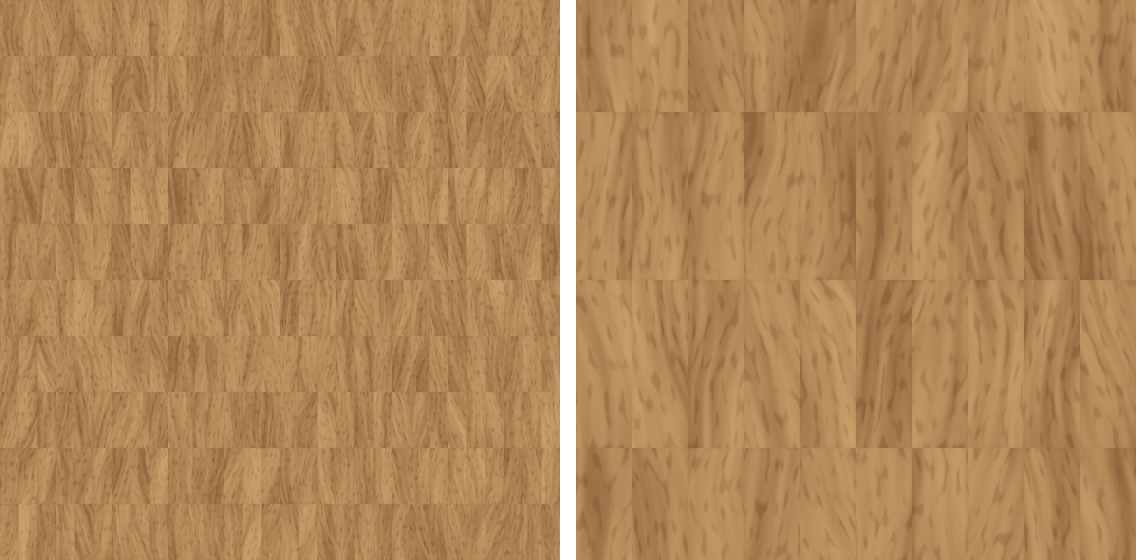
Left: the whole. Right: its middle third, enlarged.
This texture is drawn by a Shadertoy shader. Its source:

```glsl
// Oak parquet: a grid of small upright blocks, each with its own slanted wood grain.
#define COLUMNS 30.0
#define ROWS 10.0
#define MAX_SLANT 0.30
#define WAVINESS 0.40
#define TONE_VARIATION 0.26
#define BAND_STRENGTH 0.75
#define GRAIN_STRENGTH 0.62
#define PORE_STRENGTH 0.42
#define SEAM_STRENGTH 0.07
#define DARK_WOOD vec3(0.595, 0.425, 0.260)
#define LIGHT_WOOD vec3(0.765, 0.605, 0.400)
#define SAMPLES 2

vec2 hash22(vec2 p) {
    vec3 q = fract(p.xyx * vec3(0.1031, 0.1030, 0.0973));
    q += dot(q, q.yzx + 33.33);
    return fract((q.xx + q.yz) * q.zy);
}

float cornerGradient(vec2 corner, vec2 offset) {
    float angle = 6.2832 * hash22(corner).x;
    return dot(vec2(cos(angle), sin(angle)), offset);
}

// Gradient noise, roughly -0.7 to 0.7
float gradientNoise(vec2 p) {
    vec2 i = floor(p), f = fract(p);
    vec2 u = f * f * f * (f * (f * 6.0 - 15.0) + 10.0);
    vec2 e = vec2(1.0, 0.0);
    float low = mix(cornerGradient(i, f), cornerGradient(i + e, f - e), u.x);
    float high = mix(cornerGradient(i + e.yx, f - e.yx),
                     cornerGradient(i + e.xx, f - e.xx), u.x);
    return mix(low, high, u.y);
}

vec3 parquet(vec2 uv) {
    vec2 grid = uv * vec2(COLUMNS, ROWS);
    vec2 block = floor(grid);
    vec2 local = fract(grid) - 0.5;
    vec2 size = vec2(1.0, COLUMNS / ROWS);
    vec2 p = local * size; // measured in block widths

    // Each block is cut from a different place and at a different slant
    vec2 random = hash22(block + 7.0);
    vec2 cut = 90.0 * hash22(block + 61.0);
    p.x += (random.x * 2.0 - 1.0) * MAX_SLANT * p.y;
    p += cut;
    p.x += WAVINESS * gradientNoise(p * vec2(0.6, 0.4));

    // Broad growth bands, fine grain lines and short dark pores
    float band = gradientNoise(p * vec2(1.1, 0.13));
    float grain = gradientNoise(p * vec2(4.6, 0.35) + 17.0);
    float fineGrain = gradientNoise(p * vec2(8.5, 0.8) + 43.0);
    float pores = smoothstep(0.08, 0.45, gradientNoise(p * vec2(9.0, 2.6) + 71.0));

    float tone = 0.61 + TONE_VARIATION * (random.y - 0.5);
    tone += BAND_STRENGTH * band;
    tone += GRAIN_STRENGTH * (grain + 0.5 * fineGrain) * (0.8 - 0.7 * band);
    tone -= PORE_STRENGTH * pores;

    // Faint joint around every block
    vec2 edge = (0.5 - abs(local)) * size;
    tone -= SEAM_STRENGTH * (1.0 - smoothstep(0.0, 0.06, min(edge.x, edge.y)));

    return mix(DARK_WOOD, LIGHT_WOOD, clamp(tone, -0.15, 1.1));
}

void mainImage(out vec4 fragColor, in vec2 fragCoord) {
    // Average several samples per pixel to smooth joints and grain
    vec3 color = vec3(0.0);
    for (int y = 0; y < SAMPLES; y++)
    for (int x = 0; x < SAMPLES; x++) {
        vec2 jitter = (vec2(x, y) + 0.5) / float(SAMPLES) - 0.5;
        color += parquet((fragCoord + jitter) / iResolution.xy);
    }
    fragColor = vec4(color / float(SAMPLES * SAMPLES), 1.0);
}
```
